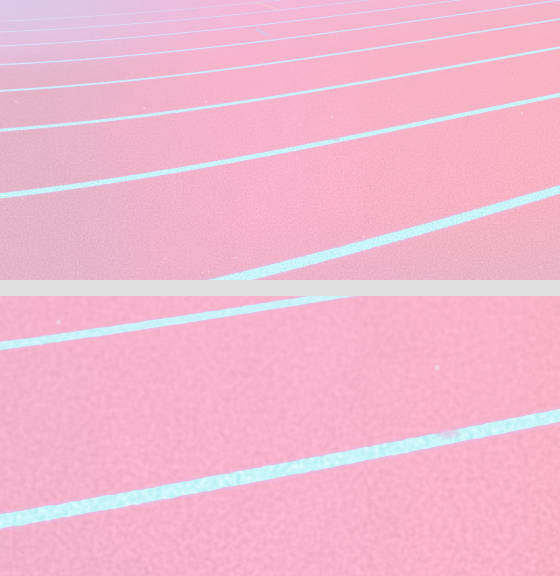
Top, the full canvas; bottom, a detail of the centre.
A WebGL 2 fragment shader for this texture:

```glsl
#version 300 es
precision highp float;
// Running track seen in perspective: eight pale curved lane lines on pink rubber.
// Inverse depth under a tilted horizon gives a lane coordinate whose whole
// numbers are the lines; gradient noise adds grain, wear and soft blotches.
uniform vec2 u_resolution;
out vec4 fragColor;

const vec3 ROSE = vec3(0.975, 0.70, 0.80);
const vec3 CORAL = vec3(0.975, 0.70, 0.765);
const vec3 DULL = vec3(0.895, 0.705, 0.785);
const vec3 ORCHID = vec3(0.95, 0.735, 0.865);
const vec3 LAVENDER = vec3(0.86, 0.785, 0.905);
const vec3 FRINGE = vec3(0.88, 0.76, 0.93);
const vec3 AQUA = vec3(0.79, 0.96, 0.975);
const vec3 ICE = vec3(0.85, 0.89, 0.98);
const vec3 CREAM = vec3(0.98, 0.82, 0.82);
const float LAST_LINE = 6.0;
const float LINE_HALF = 0.03;

vec2 hash2(vec2 p) {
  vec3 q = fract(p.xyx * vec3(0.1031, 0.1030, 0.0973));
  q += dot(q, q.yzx + 33.33);
  return fract((q.xx + q.yz) * q.zy);
}

float corner(vec2 cell, vec2 offset) {
  return dot(hash2(cell) * 2.0 - 1.0, offset);
}

// Gradient noise, roughly -0.7 to 0.7
float noise(vec2 p) {
  vec2 i = floor(p), f = fract(p), e = vec2(1.0, 0.0);
  vec2 w = f * f * f * (f * (f * 6.0 - 15.0) + 10.0);
  float low = mix(corner(i, f), corner(i + e.xy, f - e.xy), w.x);
  float high = mix(corner(i + e.yx, f - e.yx), corner(i + e.xx, f - e.xx), w.x);
  return mix(low, high, w.y);
}

float fbm(vec2 p) {
  float sum = 0.0, gain = 0.6;
  for (int i = 0; i < 3; i++) {
    sum += gain * noise(p);
    p = p * 2.03 + 17.3;
    gain *= 0.55;
  }
  return sum;
}

float segment(vec2 p, vec2 a, vec2 b) {
  vec2 d = b - a;
  return length(p - a - d * clamp(dot(p - a, d) / dot(d, d), 0.0, 1.0));
}

float stroke(float dist, float halfWidth, float soft) {
  return 1.0 - smoothstep(halfWidth - soft, halfWidth + soft, dist);
}

// Lane coordinate: u runs across, depth falls toward the tilted horizon
float laneAt(float u, float depth) {
  float base = 1.071 + u * (0.146 + 0.26 * u);
  float spacing = 0.359 + u * (-0.0525 + 0.185 * u);
  float lane = (1.0 / depth - base) / spacing;
  return max(lane, 0.0) + min(lane, 0.0) / (1.0 + 0.26 * u * (1.0 - u));
}

// Rubber colour, u across and v downward, both 0 to 1
vec3 rubber(float u, float v, float blotch) {
  vec3 c = mix(ROSE, CORAL, smoothstep(0.45, 0.95, u));
  float left = 1.0 - smoothstep(0.0, 0.42, u + blotch * 0.12 - 0.08 * v);
  float low = smoothstep(0.75, 1.15, v + 0.2 * abs(u - 0.45));
  c = mix(c, DULL, max(left, low * 0.75));
  c = mix(c, ORCHID, (1.0 - smoothstep(0.0, 0.36, v + 0.2 * u)) * 0.95);
  float haze = 1.0 - smoothstep(0.0, 0.5, length(vec2(u, v * 1.5)));
  return mix(c, LAVENDER, haze);
}

// Sparse pale crumbs, one candidate per grid cell
float crumbs(vec2 p, float pixel) {
  vec2 cell = floor(p * 9.0), h = hash2(cell + 5.0);
  vec2 center = (cell + 0.2 + 0.6 * hash2(cell + 71.0)) / 9.0;
  return step(0.92, h.x) * stroke(length(p - center), 0.0015 + 0.002 * h.y, pixel);
}

void main() {
  float pixel = 1.0 / u_resolution.y;
  vec2 p = gl_FragCoord.xy * pixel;
  float u = gl_FragCoord.x / u_resolution.x;
  float v = 1.0 - p.y;
  float depth = v + 0.2344 + 0.1042 * u;
  float lane = laneAt(u, depth);
  float aa = fwidth(lane);

  // Ground with finer, weaker grain in the distance
  float grain = noise(p * 135.0) + 0.6 * noise(p * 230.0 + 9.0);
  vec3 color = rubber(u, v, fbm(p * 3.0));
  color += grain * mix(0.012, 0.055, smoothstep(0.0, 0.8, v));
  color += fbm(p * 14.0) * 0.012;
  color = mix(color, vec3(0.96, 0.88, 0.94), crumbs(p, pixel) * 0.7 * smoothstep(0.15, 0.4, v));

  // Short faint marks on the far lanes
  vec2 q = vec2(u * 2.0, v);
  color = mix(color, LAVENDER, 0.8 * stroke(segment(q, vec2(0.92, 0.107), vec2(0.95, 0.122)), 0.006, 0.004));
  color = mix(color, FRINGE, 0.6 * stroke(segment(q, vec2(0.95, 0.122), vec2(0.985, 0.142)), 0.002, 0.003));
  color = mix(color, CREAM, 0.8 * stroke(segment(q, vec2(0.925, 0.012), vec2(1.005, 0.037)), 0.002, 0.003));

  // Lane lines with a violet fringe, ragged edges and speckled paint
  float line = min(round(lane), LAST_LINE);
  float dist = abs(lane - line) + 0.006 * noise(p * 90.0);
  float thin = min(1.0, 2.8 * LINE_HALF / aa);
  float fringe = stroke(dist, LINE_HALF + 0.008, aa * 0.8 + 0.008);
  float paint = stroke(dist, LINE_HALF, aa * 0.6) * thin;
  float chip = stroke(length((q - vec2(1.2, 0.496)) * vec2(0.5, 1.0)), 0.006, 0.004);
  vec3 paintColor = mix(AQUA, ICE, smoothstep(0.0, 4.5, lane));
  paintColor += grain * vec3(0.14, 0.05, 0.04) * smoothstep(0.1, 0.6, v);
  color = mix(color, FRINGE, fringe * 0.6 * thin);
  color = mix(color, paintColor, paint * (1.0 - 0.6 * chip));

  fragColor = vec4(clamp(color, 0.0, 1.0), 1.0);
}
```
